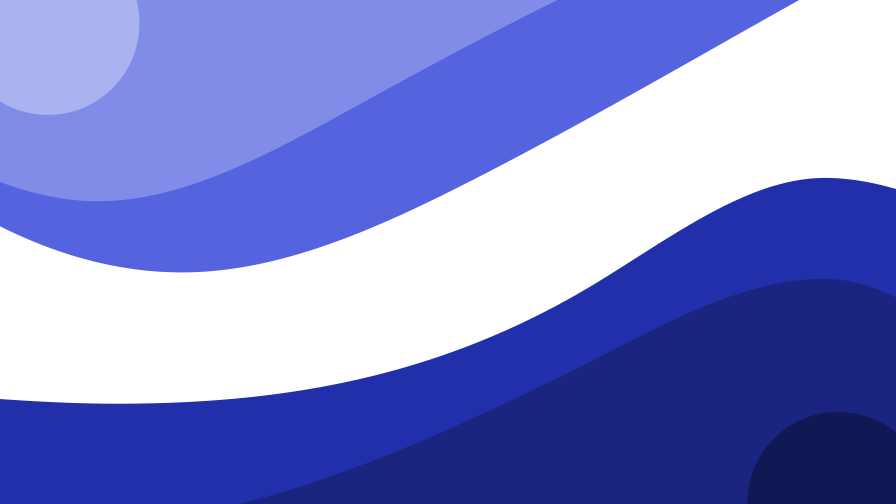
Give the GLSL for this background, as a Shadertoy shader.

```glsl
// Layered blue waves with two corner discs on a white ground.

// Colours
const vec3 WHITE      = vec3(1.0);
const vec3 INDIGO     = vec3(0.333, 0.392, 0.871);
const vec3 PERIWINKLE = vec3(0.502, 0.549, 0.906);
const vec3 PALE       = vec3(0.667, 0.698, 0.937);
const vec3 BLUE       = vec3(0.129, 0.188, 0.667);
const vec3 NAVY       = vec3(0.102, 0.145, 0.502);
const vec3 MIDNIGHT   = vec3(0.067, 0.098, 0.333);

// Discs: centre and radius, in canvas heights
const vec3 TOP_DISC    = vec3(0.0949, 0.9537, 0.1817);
const vec3 BOTTOM_DISC = vec3(1.6632, 0.0023, 0.1806);

// Wave edges: knots of position x, height y and slope, in canvas heights
const int KNOTS = 5;
const vec3 INDIGO_EDGE[KNOTS] = vec3[KNOTS](
    vec3(0.0, 0.551, -0.50), vec3(0.361, 0.4595, 0.0), vec3(0.984, 0.6667, 0.52),
    vec3(1.5856, 1.0, 0.56), vec3(1.8, 1.12, 0.56));
const vec3 PERIWINKLE_EDGE[KNOTS] = vec3[KNOTS](
    vec3(0.0, 0.639, -0.37), vec3(0.194, 0.6007, 0.0), vec3(0.694, 0.7824, 0.55),
    vec3(1.1065, 1.0, 0.49), vec3(1.8, 1.34, 0.49));
const vec3 BLUE_EDGE[KNOTS] = vec3[KNOTS](
    vec3(0.0, 0.2083, -0.07), vec3(0.2315, 0.199, 0.0), vec3(1.185, 0.4398, 0.61),
    vec3(1.6366, 0.647, 0.0), vec3(1.7778, 0.625, -0.29));
const vec3 NAVY_EDGE[KNOTS] = vec3[KNOTS](
    vec3(0.0, -0.12, 0.25), vec3(0.4745, 0.0, 0.25), vec3(1.111, 0.2523, 0.49),
    vec3(1.634, 0.4468, 0.0), vec3(1.7778, 0.4097, -0.50));

const float SLOPE_STEP = 0.002;

// Cubic Hermite curve between two knots
float hermite(vec3 a, vec3 b, float x) {
    float span = b.x - a.x;
    float t = (x - a.x) / span;
    float s = 1.0 - t;
    return s * s * ((1.0 + 2.0 * t) * a.y + t * span * a.z)
         + t * t * ((1.0 + 2.0 * s) * b.y - s * span * b.z);
}

float edgeHeight(vec3 knots[KNOTS], float x) {
    int i = 0;
    while (i < KNOTS - 2 && x > knots[i + 1].x) i++;
    return hermite(knots[i], knots[i + 1], x);
}

// Approximate signed distance to a wave edge, positive above it
float waveDistance(vec3 knots[KNOTS], vec2 p) {
    float height = edgeHeight(knots, p.x);
    float slope = (edgeHeight(knots, p.x + SLOPE_STEP) - height) / SLOPE_STEP;
    return (p.y - height) / sqrt(1.0 + slope * slope);
}

float discDistance(vec3 disc, vec2 p) {
    return length(p - disc.xy) - disc.z;
}

// Paint where the distance is negative, with a one-pixel soft edge
void paint(inout vec3 color, vec3 ink, float dist) {
    color = mix(color, ink, clamp(0.5 - dist * iResolution.y, 0.0, 1.0));
}

void mainImage(out vec4 fragColor, in vec2 fragCoord) {
    vec2 p = fragCoord / iResolution.y;
    vec3 color = WHITE;

    // Upper layers
    paint(color, INDIGO, -waveDistance(INDIGO_EDGE, p));
    paint(color, PERIWINKLE, -waveDistance(PERIWINKLE_EDGE, p));
    paint(color, PALE, discDistance(TOP_DISC, p));

    // Lower layers
    paint(color, BLUE, waveDistance(BLUE_EDGE, p));
    paint(color, NAVY, waveDistance(NAVY_EDGE, p));
    paint(color, MIDNIGHT, discDistance(BOTTOM_DISC, p));

    fragColor = vec4(color, 1.0);
}
```
